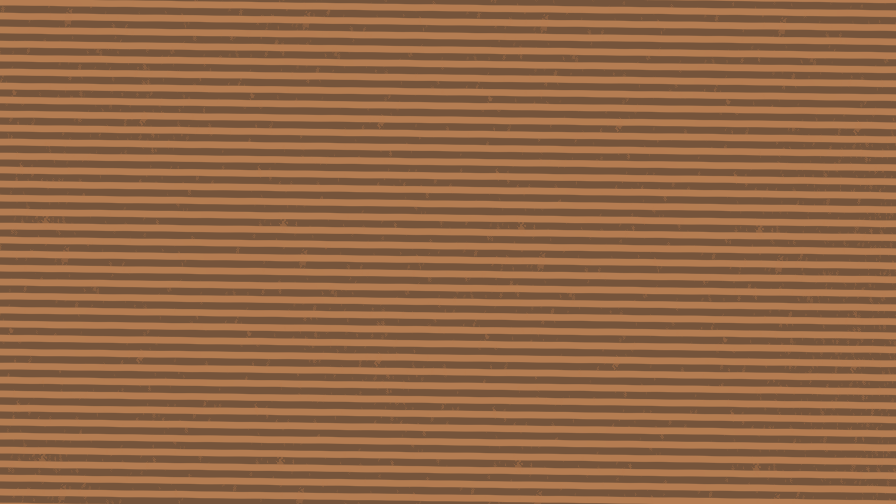
Write a WebGL 2 fragment shader that draws this pattern.

```glsl
#version 300 es
precision highp float;
// Thin, slightly tilted tan stripes on brown, with faint paint wear.
// Stripes are a distance to the nearest band centre; the wear is a tiling
// cellular noise of ragged flecks, thickened in patches by layered sines.

#define STRIPES 36.0      // repeats per canvas height
#define PHASE 0.854       // offset of the first stripe, in repeats
#define TILT 0.0131       // drop per unit of width
#define DUTY 0.48         // light share of one repeat
#define WOBBLE 0.006      // edge unevenness, in repeats
#define SOFTNESS 0.6      // half width of the smoothed edge
#define WEAR_TILE 0.4722  // size of the repeating wear tile, 17 stripes
#define WEAR 0.5          // strength of the flecks
#define DARK vec3(0.46, 0.33, 0.23)
#define LIGHT vec3(0.71, 0.49, 0.32)
#define RUST vec3(0.70, 0.46, 0.29)

uniform vec2 u_resolution;
out vec4 fragColor;

vec3 hash3(vec2 p) {
    vec3 q = fract(p.xyx * vec3(0.1031, 0.1030, 0.0973));
    q += dot(q, q.yxz + 33.33);
    return fract((q.xxy + q.yzz) * q.zyx);
}

// Broad, smooth variation in the range -1 to 1.
float patches(vec2 p) {
    return (sin(p.x * 7.3 + 2.0 * sin(p.y * 4.1))
          + sin(p.y * 9.7 - p.x * 3.9 + 1.3)
          + sin(p.x * 15.1 + p.y * 12.3)) / 3.0;
}

// Coverage of ragged upright flecks, one candidate in each cell of the tile.
float flecks(vec2 p, float cells, float chance, float size, float seed) {
    vec2 g = p * cells / WEAR_TILE;
    vec2 cell = floor(g);
    float soft = 0.8 * cells / (WEAR_TILE * u_resolution.y);
    float cover = 0.0;
    for (int j = -1; j <= 1; j++) {
        for (int i = -1; i <= 1; i++) {
            vec2 id = cell + vec2(i, j);
            vec3 h = hash3(mod(id, cells) + seed);
            float pick = hash3(mod(id, cells) + seed + 71.0).x;
            vec2 d = g - id - 0.15 - 0.7 * h.xy;
            d.x += 0.6 * d.y * (h.x - 0.5);
            float radius = size * (0.4 + 0.9 * h.z * h.z);
            vec2 q = d / size;
            q += 0.3 * sin(q.yx * 4.3 + h.zx * 6.3);
            float rag = sin(q.x * 5.7 + h.x * 6.3) + 0.8 * sin(q.y * 4.1 + q.x * 2.0 + h.y * 6.3);
            float dist = length(d * vec2(1.3, 0.65)) + 0.35 * radius * rag - radius;
            float spot = 1.0 - smoothstep(-soft, soft, dist);
            cover = max(cover, spot * step(pick, chance) * (0.5 + 0.5 * h.y));
        }
    }
    return cover;
}

void main() {
    vec2 p = gl_FragCoord.xy / u_resolution.y;
    float aspect = u_resolution.x / u_resolution.y;
    vec2 tilted = p + TILT * vec2(-p.y, p.x);

    // Tilted stripes with nearly straight edges.
    float v = tilted.y * STRIPES - PHASE;
    float row = floor(v + 0.5);
    v += WOBBLE * (sin(p.x * 31.0 + row * 2.4) + sin(p.x * 83.0 + row * 5.1));
    float edge = abs(fract(v + 0.5) - 0.5) - 0.5 * DUTY;
    float blur = SOFTNESS * STRIPES / u_resolution.y;
    float stripe = clamp(0.5 - 0.5 * edge / blur, 0.0, 1.0);

    // Tone drifts very gently along the light stripes.
    float drift = smoothstep(0.0, 0.8, patches(p + 3.0));
    vec3 color = mix(DARK, mix(LIGHT, RUST, 0.12 * drift), stripe);

    // Smudges and fine specks, denser toward the lower right.
    vec2 corner = (p - vec2(aspect, 0.32)) * vec2(4.0, 2.6);
    float density = 0.08 + 0.16 * smoothstep(0.0, 0.7, patches(p))
                  + 0.36 * exp(-dot(corner, corner));
    float smudge = flecks(tilted, 9.0, 0.18, 0.15, 5.0);
    float speck = flecks(tilted, 46.0, density, 0.30, 19.0);
    float wear = max(smudge, 0.75 * speck);
    color = mix(color, RUST, WEAR * wear * (1.0 - 0.6 * stripe));

    fragColor = vec4(color, 1.0);
}
```
